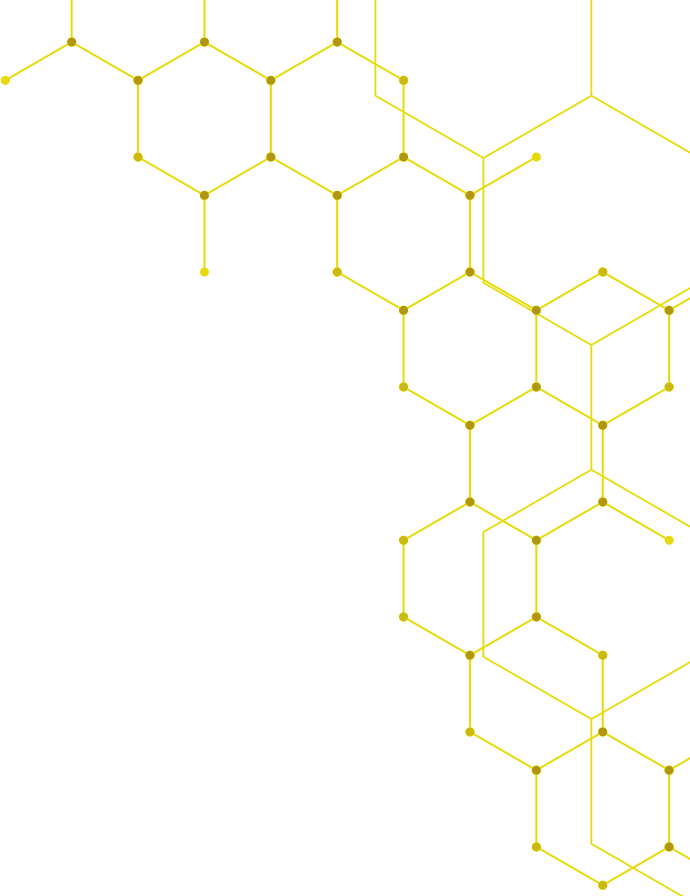
Reproduce this background procedurally as a WebGL 2 fragment shader.

```glsl
#version 300 es
precision highp float;

uniform vec2 u_resolution;
out vec4 fragColor;

// Lengths are fractions of the canvas height, measured from the top left.
const vec2 SMALL_ORIGIN = vec2(0.0059, 0.0469);
const vec2 LARGE_ORIGIN = vec2(0.4190, 0.1068);
const float SMALL_SIDE = 0.08555;
const float LARGE_SIDE = 0.13915;
const float SMALL_LINE = 0.00112;
const float LARGE_LINE = 0.00100;
const float DOT_RADIUS = 0.0050;
const float COLUMN = 0.8660254;

const vec3 PAPER = vec3(1.0);
const vec3 LINE_COLOR = vec3(0.90, 0.86, 0.03);
const vec3 DOT_LIGHT = vec3(0.90, 0.85, 0.06);
const vec3 DOT_DARK = vec3(0.69, 0.59, 0.07);

// Column spans per row: zigzag first, last; stem first, last.
const vec4 SMALL_ROWS[9] = vec4[9](
    vec4(0, 0, 1, 5), vec4(0, 6, 2, 6), vec4(2, 8, 3, 7),
    vec4(5, 11, 6, 10), vec4(6, 10, 7, 9), vec4(6, 10, 6, 8),
    vec4(6, 9, 7, 9), vec4(7, 11, 8, 10), vec4(8, 11, 1, 0));
const vec4 LARGE_ROWS[6] = vec4[6](
    vec4(0, 0, 0, 2), vec4(0, 3, 1, 3), vec4(1, 3, 2, 2),
    vec4(1, 3, 1, 3), vec4(1, 3, 2, 2), vec4(2, 3, 1, 0));

float segmentDistance(vec2 p, vec2 a, vec2 b) {
    vec2 ab = b - a;
    return length(p - a - ab * clamp(dot(p - a, ab) / dot(ab, ab), 0.0, 1.0));
}

float coverage(float signedDistance) {
    return clamp(0.5 - signedDistance * u_resolution.y, 0.0, 1.0);
}

// Honeycomb vertex, in units of the hexagon side.
vec2 vertex(float column, float row, float phase) {
    float lower = mod(column + row + phase, 2.0);
    return vec2(column * COLUMN, row * 1.5 + lower * 0.5);
}

float dotCoverage(vec2 p, vec2 center) {
    return coverage(length(p - center) * SMALL_SIDE - DOT_RADIUS);
}

// Returns the line distance and the number of edge ends under the dot.
vec2 honeycombRow(vec2 p, float row, float phase, vec4 span) {
    float nearest = 1e3;
    float ends = 0.0;
    float x = p.x / COLUMN;

    // Zigzag
    if (span.x < span.y) {
        float left = clamp(floor(x), span.x, span.y - 1.0);
        nearest = segmentDistance(p, vertex(left, row, phase),
                                  vertex(left + 1.0, row, phase));
        float k = clamp(floor(x + 0.5), span.x, span.y);
        float degree = step(span.x + 0.5, k) + step(k, span.y - 0.5);
        ends += degree * dotCoverage(p, vertex(k, row, phase));
    }

    // Vertical stems on every other column
    if (span.z <= span.w) {
        float k = span.z + 2.0 * floor((x - span.z) * 0.5 + 0.5);
        k = clamp(k, span.z, span.w);
        vec2 top = vertex(k, row, phase);
        vec2 bottom = vertex(k, row + 1.0, phase);
        nearest = min(nearest, segmentDistance(p, top, bottom));
        ends += dotCoverage(p, top) + dotCoverage(p, bottom);
    }
    return vec2(nearest, ends);
}

void main() {
    vec2 p = gl_FragCoord.xy / u_resolution.y;
    p.y = 1.0 - p.y;

    // Small honeycomb with joints
    vec2 smallPoint = (p - SMALL_ORIGIN) / SMALL_SIDE;
    float smallDistance = 1e3;
    float ends = 0.0;
    for (int i = 0; i < 9; i++) {
        vec2 hit = honeycombRow(smallPoint, float(i - 1), 1.0, SMALL_ROWS[i]);
        smallDistance = min(smallDistance, hit.x);
        ends += hit.y;
    }

    // Large plain honeycomb
    vec2 largePoint = (p - LARGE_ORIGIN) / LARGE_SIDE;
    float largeDistance = 1e3;
    for (int i = 0; i < 6; i++) {
        vec2 hit = honeycombRow(largePoint, float(i - 1), 0.0, LARGE_ROWS[i]);
        largeDistance = min(largeDistance, hit.x);
    }

    // Joints darken with the number of edges that meet
    float lines = max(coverage(smallDistance * SMALL_SIDE - SMALL_LINE),
                      coverage(largeDistance * LARGE_SIDE - LARGE_LINE));
    vec3 color = mix(PAPER, LINE_COLOR, lines);
    vec3 dotColor = mix(DOT_LIGHT, DOT_DARK, clamp((ends - 1.0) * 0.5, 0.0, 1.0));
    color = mix(color, dotColor, min(ends, 1.0));
    fragColor = vec4(color, 1.0);
}
```
